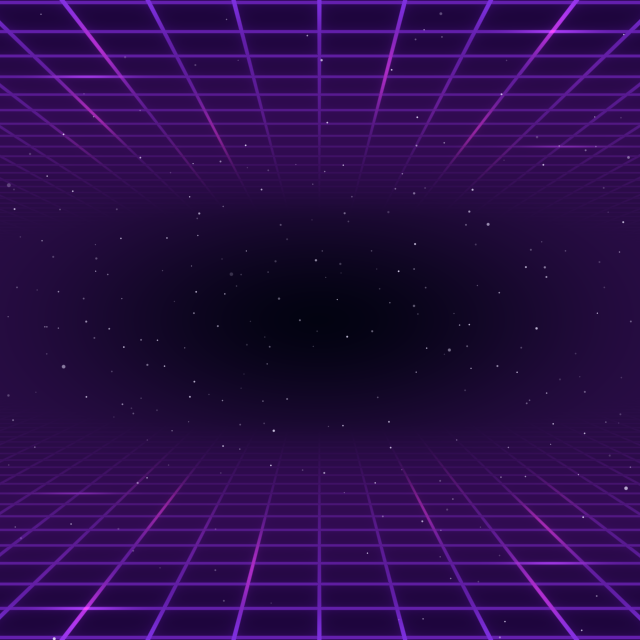
Write a Shadertoy shader that draws this background.

```glsl
float hash(vec2 p) {
    vec3 h = fract(p.xyx * vec3(0.1031, 0.1130, 0.0973));
    h += dot(h, h.yzx + 33.33);
    return fract((h.x + h.y) * h.z);
}

// Distance from t to its nearest integer
float toLine(float t) {
    return abs(fract(t + 0.5) - 0.5);
}

float stroke(float dist, float halfWidth, float aa) {
    return 1.0 - smoothstep(halfWidth - aa, halfWidth + aa, dist);
}

// One star at most in each cell, most of them small and dim
float starLayer(vec2 uv, float cells, float density, float size, float aa) {
    vec2 cell = floor(uv * cells);
    float seed = hash(cell + cells);
    vec2 center = 0.15 + 0.7 * vec2(hash(cell + 17.3), hash(cell + 61.7));
    float dist = length(fract(uv * cells) - center) / cells;
    float radius = size * mix(0.5, 1.0, hash(cell + 93.1));
    float bright = mix(0.2, 0.95, pow(hash(cell + 39.5), 1.5));
    return step(seed, density) * bright * stroke(dist, radius, aa);
}

void mainImage(out vec4 fragColor, in vec2 fragCoord) {
    vec2 uv = fragCoord / iResolution.xy;
    float aa = 0.8 / min(iResolution.x, iResolution.y);
    vec2 q = uv - vec2(0.499, 0.5);
    float height = abs(q.y);

    // Dark oval void inside violet haze
    float oval = length(q / vec2(0.52, 0.25));
    vec3 color = mix(vec3(0.008, 0.010, 0.065), vec3(0.155, 0.048, 0.265),
                     smoothstep(-0.05, 1.15, oval));
    color = mix(color, vec3(0.19, 0.042, 0.315), smoothstep(0.15, 0.28, height));
    color = mix(color, vec3(0.115, 0.02, 0.235), smoothstep(0.29, 0.48, height));

    // Floor is the ceiling turned half round
    vec2 plane = q.y < 0.0 ? -q : q;
    float depth = height + 0.0208;
    float column = plane.x / depth * 3.884;
    float row = (1.0 / depth - 1.9346) / 0.1866;
    float columnDist = toLine(column) * depth / 3.884 * depth / length(vec2(depth, plane.x));
    float rowDist = toLine(row) * depth * depth * 0.1866;

    float columnLine = stroke(columnDist, 0.0066 * depth, aa);
    float rowLine = stroke(rowDist, 0.0052 * depth, aa);
    float fade = smoothstep(0.95, 2.0, length(q / vec2(0.68, 0.17)));
    float near = smoothstep(0.2, 0.5, height);

    // Soft light around the lines
    float halo = exp(-columnDist / (0.016 * depth)) + exp(-rowDist / (0.012 * depth));
    color += vec3(0.07, 0.018, 0.12) * halo * fade * near;

    vec3 lineColor = mix(vec3(0.30, 0.085, 0.46), vec3(0.41, 0.13, 0.71), near);
    color = mix(color, lineColor, max(columnLine, rowLine) * fade * 0.92);
    color += vec3(0.09, 0.06, 0.18) * columnLine * smoothstep(0.43, 0.5, height);

    // Pulses of light running along the lines
    vec2 rowPulses[3] = vec2[3](vec2(0.366, 0.452), vec2(-0.363, 0.380), vec2(0.379, 0.271));
    vec2 columnPulses[6] = vec2[6](vec2(0.105, 0.389), vec2(-0.35, 0.324), vec2(0.242, 0.292),
                                   vec2(-0.345, 0.435), vec2(-0.168, 0.279), vec2(0.366, 0.452));
    float rowGlow = 0.0;
    float columnGlow = 0.0;
    for (int i = 0; i < 3; i++) {
        vec2 away = (plane - rowPulses[i]) / vec2(0.06, 0.008);
        rowGlow += exp(-dot(away, away));
    }
    for (int i = 0; i < 6; i++) {
        vec2 away = (plane - columnPulses[i]) / vec2(0.05, 0.06);
        columnGlow += exp(-dot(away, away));
    }
    float rowLight = rowLine + 0.3 * exp(-rowDist / 0.004);
    float columnLight = columnLine + 0.25 * exp(-columnDist / 0.004);
    color += vec3(0.20, 0.08, 0.22) * rowGlow * rowLight * fade;
    color += vec3(0.25, 0.05, 0.13) * columnGlow * columnLight * fade;

    // Stars, thickest around the void
    float middle = 1.0 - smoothstep(0.16, 0.32, height);
    float stars = starLayer(uv, 25.0, mix(0.12, 0.42, middle), 0.0014, aa);
    stars += starLayer(uv + 0.37, 17.0, mix(0.10, 0.35, middle), 0.0018, aa);
    stars += starLayer(uv + 0.71, 9.0, mix(0.08, 0.20, middle), 0.0030, aa);
    color = mix(color, vec3(0.90, 0.87, 0.98), min(stars, 1.0));

    fragColor = vec4(color, 1.0);
}
```
